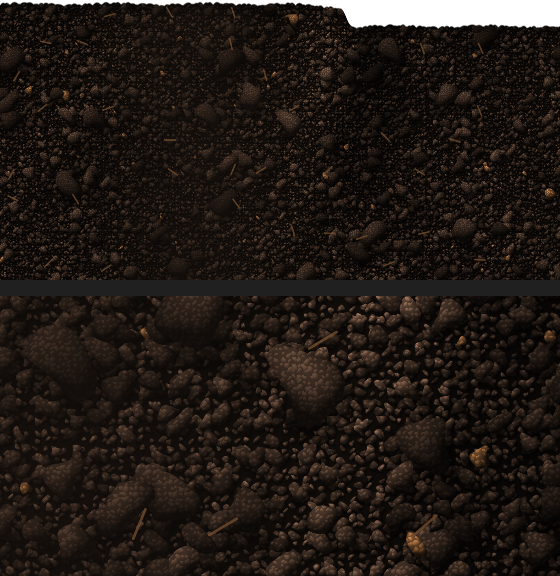
Top, the full canvas; bottom, a detail of the centre.
Reproduce this texture procedurally as a Shadertoy shader.

```glsl
// Cross-section of dark garden soil under a white sky, with one step in its surface.
// Layers of cellular clods, fine to coarse, are lit as small domes and shadow each other;
// broad light fields shape the ridge, and pale stones and straw are scattered on top.

const vec3  SOIL_TINT    = vec3(1.0, 0.735, 0.57);
const vec3  STONE_TINT   = vec3(1.0, 0.66, 0.38);
const vec3  STRAW_COLOR  = vec3(0.46, 0.31, 0.18);
const vec3  SKY_COLOR    = vec3(1.0);
const vec3  LIGHT_DIR    = vec3(-0.36, 0.68, 0.64);
const float ALBEDO       = 0.29;   // red value of a fully lit clod
const float CREVICE      = 0.035;  // red value between clods
const float LEFT_LEVEL   = 0.986;  // surface height left of the step
const float RIGHT_LEVEL  = 0.906;  // surface height right of the step
const float STEP_X       = 1.245;
const float STONE_SHARE  = 0.022;
const float STRAW_SHARE  = 0.22;
const int   LAYERS       = 4;
const float CLOD_SCALE[LAYERS] = float[](88.0, 50.0, 27.0, 13.0);
const float CLOD_SHARE[LAYERS] = float[](1.0, 0.62, 0.30, 0.13);

vec3 hash3(vec2 p) {
    vec3 q = fract(p.xyx * vec3(0.1031, 0.1030, 0.0973));
    q += dot(q, q.yxz + 33.33);
    return fract((q.xxy + q.yzz) * q.zyx);
}

// Slow blotches from layered sines, about -1 to 1
float blotches(vec2 p) {
    return 0.5 * sin(p.x * 7.0 + 2.0 * sin(p.y * 5.0))
         + 0.3 * sin(p.y * 13.0 + 2.0 * sin(p.x * 9.0 + 1.0))
         + 0.2 * sin(p.x * 23.0 - p.y * 19.0);
}

// Domes in jittered cells: x coverage, y light, z random id, w cast shadow
vec4 clods(vec2 p, float share, float blur) {
    p += 0.13 * sin(p.yx * vec2(4.1, 3.7) + vec2(0.0, 1.3));
    vec2 cell = floor(p);
    vec4 result = vec4(0.0);
    float top = 0.0;
    for (int j = -1; j <= 1; j++)
    for (int i = -1; i <= 1; i++) {
        vec2 c = cell + vec2(i, j);
        vec3 rnd = hash3(c);
        vec3 kind = hash3(c + 57.0);
        if (kind.x > share) continue;
        float radius = mix(0.32, 0.66, rnd.z * rnd.z);
        vec2 d = (p - c - 0.2 - 0.6 * rnd.xy) / radius;
        d *= 1.0 + 0.25 * (kind.yz - 0.5);
        d *= 1.0 + 0.10 * sin(3.0 * atan(d.y, d.x) + 6.3 * kind.z);
        float dist = length(d);
        result.w = max(result.w, smoothstep(1.35, 0.6, length(d + vec2(-0.2, 0.45))));
        float dome = sqrt(max(1.0 - dist * dist, 0.0));
        if (dome * radius > top) {
            top = dome * radius;
            result.x = smoothstep(0.0, blur, radius * (1.0 - dist));
            result.y = max(dot(vec3(d, dome), LIGHT_DIR), 0.0);
            result.z = kind.y;
        }
    }
    return result;
}

// Height of the soil surface, with a crumbly outline
float surface(float x) {
    float level = mix(LEFT_LEVEL, RIGHT_LEVEL, smoothstep(STEP_X - 0.035, STEP_X + 0.015, x));
    level -= 0.012 * smoothstep(1.0, 1.2, x) * (1.0 - smoothstep(1.2, 1.26, x));
    float crumbs = abs(sin(x * 61.0 + 2.0 * sin(x * 17.0))) + 0.6 * abs(sin(x * 139.0 + sin(x * 43.0)));
    return level + 0.006 * (crumbs - 0.9) + 0.003 * sin(x * 19.0);
}

// Sparse thin fibres, one possible per cell
float straw(vec2 p, float px) {
    const float scale = 9.0;
    vec2 q = p * scale;
    vec3 rnd = hash3(floor(q) + 211.0);
    float angle = 6.283 * rnd.x;
    vec2 dir = vec2(cos(angle), sin(angle));
    vec2 d = fract(q) - 0.35 - 0.3 * rnd.yx;
    float along = clamp(dot(d, dir), -0.17, 0.17);
    float dist = length(d - dir * along) / scale;
    return step(rnd.z, STRAW_SHARE) * (1.0 - smoothstep(0.001, 0.001 + px, dist));
}

void mainImage(out vec4 fragColor, in vec2 fragCoord) {
    float px = 1.0 / iResolution.y;
    vec2 p = fragCoord * px;

    // Clods, from fine crumbs up to sparse lumps
    float tone = CREVICE;
    vec3 tint = SOIL_TINT;
    float grit = clods(p * 150.0, 1.0, 0.5).y;
    for (int k = 0; k < LAYERS; k++) {
        float scale = CLOD_SCALE[k];
        vec4 clod = clods(p * scale + 31.7 * float(k), CLOD_SHARE[k], 1.2 * scale * px);
        float stone = (k == 1 || k == 2) ? step(1.0 - STONE_SHARE, clod.z) : 0.0;
        float shade = ALBEDO * (0.16 + 0.95 * clod.y) * mix(0.6, 1.35, clod.z);
        shade *= mix(0.72, 1.3, grit) * (1.0 - 0.09 * float(k)) * (1.0 + 0.8 * stone);
        tone = mix(tone * (1.0 - 0.55 * clod.w), shade, clod.x);
        tint = mix(tint, mix(SOIL_TINT, STONE_TINT, stone), clod.x);
    }

    // Hazy smooth zone, lit ridge and the shadow beside it
    float haze = 0.4 * exp(-pow((p.x - 0.7) / 0.28, 2.0));
    tone = mix(tone, 0.11, haze);
    float fromRidge = p.x - (1.19 - 0.21 * (1.0 - p.y));
    float lit = exp(-pow(fromRidge / 0.075, 2.0)) * smoothstep(0.0, 0.9, p.y);
    float dark = exp(-pow((fromRidge - 0.2) / 0.13, 2.0)) * smoothstep(0.1, 0.8, p.y);
    tone *= 1.06 + 0.16 * blotches(p) + 0.5 * lit - 0.42 * dark;

    // Dim rim below the surface
    float depth = surface(p.x) - p.y;
    tone *= mix(0.6, 1.0, smoothstep(0.0, 0.06, depth));

    vec3 color = tint * (tone + 0.008);
    color = mix(color, STRAW_COLOR, 0.75 * straw(p, px));
    color = mix(SKY_COLOR, color, smoothstep(-px, px, depth));
    fragColor = vec4(color, 1.0);
}
```
